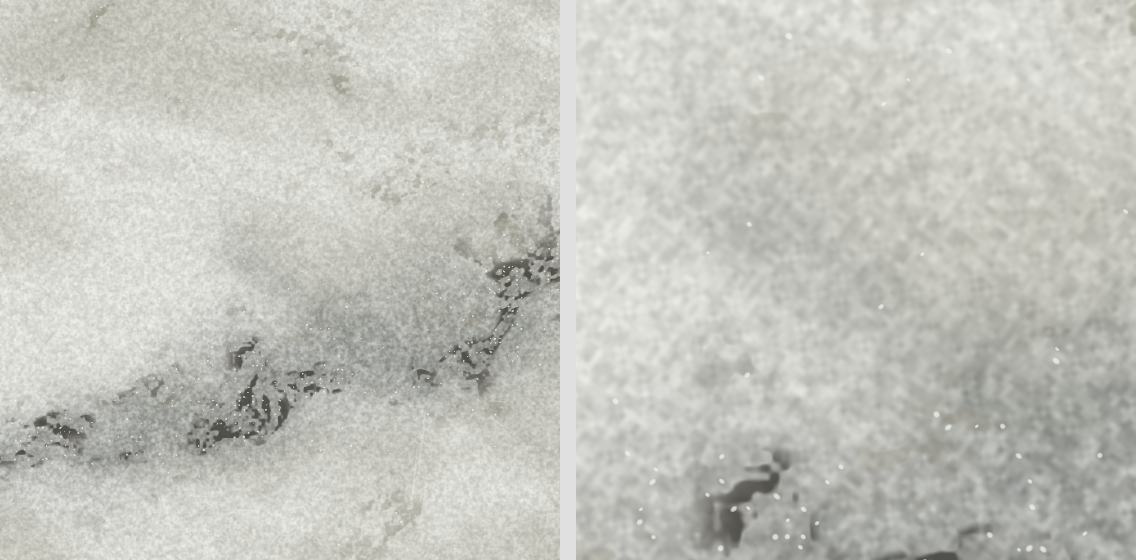
Left: the whole. Right: its middle third, enlarged.
Give the GLSL for this texture, as a three.js fragment shader.

```glsl
// Polished white marble: pale crystalline ground with olive clouds and a rising grey band.
// Warped value noise shapes soft veils; finer noise breaks the band into dark mica
// flakes, and jittered cells scatter bright glints, all over a fine crystal grain.

#define GROUND vec3(0.866, 0.866, 0.846)
#define OLIVE_SHADE vec3(0.088, 0.088, 0.102)
#define GREY_SHADE vec3(0.190, 0.183, 0.178)
#define MICA vec3(0.27, 0.26, 0.24)
#define OLIVE_FLECK vec3(0.49, 0.47, 0.39)
#define GLINT vec3(0.95, 0.95, 0.93)
#define WARP 0.15
#define GRAIN 0.085
#define FLAKE_SCALE 75.0
#define GLINT_SCALE 125.0

varying vec2 vUv;

float hash(vec2 p) {
  vec3 h = fract(p.xyx * 0.1031);
  h += dot(h, h.yzx + 33.33);
  return fract((h.x + h.y) * h.z);
}

float noise(vec2 p) {
  vec2 i = floor(p), f = fract(p);
  f = f * f * (3.0 - 2.0 * f);
  float low = mix(hash(i), hash(i + vec2(1.0, 0.0)), f.x);
  float high = mix(hash(i + vec2(0.0, 1.0)), hash(i + 1.0), f.x);
  return mix(low, high, f.y);
}

// Layered noise, turned at every octave to hide the lattice
float fbm(vec2 p) {
  float sum = 0.0, amp = 0.533;
  for (int i = 0; i < 4; i++) {
    sum += amp * noise(p);
    p = mat2(1.6, 1.2, -1.2, 1.6) * p + 19.7;
    amp *= 0.5;
  }
  return sum;
}

// Soft streak along a segment
float veil(vec2 p, vec2 a, vec2 b, float width) {
  vec2 e = b - a;
  float t = clamp(dot(p - a, e) / dot(e, e), 0.0, 1.0);
  float d = length(p - a - e * t) / width;
  return exp(-d * d);
}

// Small irregular dots, one at most per cell
float dots(vec2 p, float density) {
  vec2 cell = floor(p);
  vec2 centre = 0.35 + 0.3 * vec2(hash(cell + 5.3), hash(cell + 41.7));
  vec2 d = fract(p) - centre;
  d.x += d.y * (hash(cell + 77.1) - 0.5);
  float radius = mix(0.16, 0.34, hash(cell + 13.9));
  float present = step(hash(cell), density);
  return present * (1.0 - smoothstep(radius * 0.4, radius, length(d)));
}

// Faint fine scratches, leaning slightly to the right
float scratches(vec2 p) {
  float sum = 0.0;
  for (int i = 0; i < 4; i++) {
    vec2 id = vec2(float(i), 7.0);
    float foot = 0.69 + 0.06 * hash(id);
    float base = 0.2 * hash(id + 3.0);
    float line = abs(p.x - foot - (0.08 + 0.1 * hash(id + 9.0)) * p.y);
    float span = smoothstep(base, base + 0.03, p.y)
               * (1.0 - smoothstep(base + 0.07, base + 0.12, p.y));
    sum += span * (1.0 - smoothstep(0.0004, 0.0018, line));
  }
  return min(sum, 1.0);
}

void main() {
  vec2 p = vUv;
  vec2 q = p + WARP * (vec2(fbm(p * 5.0 + 3.0), fbm(p * 5.0 + 47.0)) - 0.5);
  vec2 flow = mat2(0.956, -0.292, 0.292, 0.956) * q;

  // Broad veils
  float band = veil(q, vec2(-0.1, 0.11), vec2(1.1, 0.49), mix(0.075, 0.13, p.x));
  float tongue = veil(q, vec2(0.44, 0.53), vec2(0.56, 0.43), 0.04);
  float streaks = veil(q, vec2(0.48, 0.88), vec2(0.88, 0.79), 0.035)
                + veil(q, vec2(0.0, 0.88), vec2(0.25, 0.95), 0.045);
  float cloudNoise = fbm(vec2(q.x, q.y + 0.22 * q.x) * vec2(3.2, 6.5) + 8.0);
  float clouds = smoothstep(0.32, 0.72, cloudNoise) + 0.4 * streaks;
  float mottle = fbm(flow * vec2(7.0, 12.0) + 31.0);
  float crumbs = fbm(p * 42.0 + 11.0);
  float grey = band * (0.2 + 0.9 * mottle + 0.7 * crumbs) + 0.4 * tongue * (0.4 + crumbs);

  vec3 color = GROUND - OLIVE_SHADE * clouds * (1.0 - 0.5 * band) - GREY_SHADE * grey;

  // Crystal grain
  float crystals = noise(p * 150.0) + noise(mat2(0.8, 0.6, -0.6, 0.8) * p * 270.0) - 1.0;
  color += GRAIN * crystals * (1.0 + 0.6 * band);

  // Mica flakes gathered in clumps, with fainter olive ones elsewhere
  float clump = smoothstep(0.49, 0.70, fbm(flow * vec2(11.0, 18.0) + 63.0)) * min(1.3 * band, 1.0);
  float stray = smoothstep(0.56, 0.74, fbm(q * vec2(9.0, 12.0) + 90.0)) * (0.4 + 0.6 * clouds);
  float flakeNoise = 0.65 * noise(flow * FLAKE_SCALE * vec2(0.8, 1.1))
                   + 0.35 * noise(p * FLAKE_SCALE * 2.3 + 5.0);
  float flakes = smoothstep(0.48, 0.68, flakeNoise);
  color = mix(color, OLIVE_FLECK, 0.4 * min(stray, 1.0) * flakes);
  color = mix(color, MICA, clump * (0.12 + 0.75 * flakes));

  // Bright glints and scratches
  float glints = dots(p * GLINT_SCALE, 0.006 + 0.13 * clump + 0.05 * stray + 0.03 * band);
  color = mix(color, GLINT, 0.75 * glints);
  color = mix(color, GLINT, 0.3 * scratches(p));

  gl_FragColor = vec4(clamp(color, 0.0, 1.0), 1.0);
}
```
